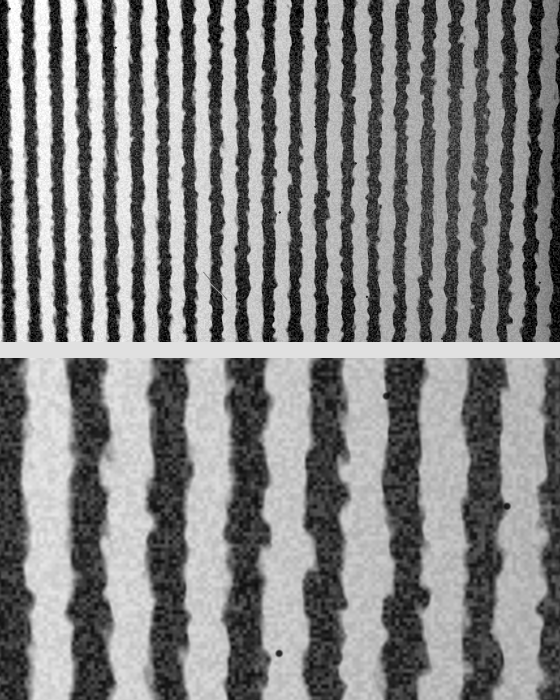
Top, the full canvas; bottom, a detail of the centre.
This pattern is drawn by a WebGL 1 fragment shader. Its source:

```glsl
precision highp float;
// Ragged vertical light bands on a grainy dark ground, fading to the right.
uniform vec2 u_resolution;

#define PITCH_TOP 0.0478
#define PITCH_BOTTOM 0.0464
#define CENTER_BAND 0.504
#define BAND_BIAS 0.13
#define FLECK_SCALE vec2(135.0, 82.0)
#define FLECK_AMOUNT 1.15
#define GRAIN_SCALE 430.0
#define GRAIN_AMOUNT 0.30
#define SCRATCH_START vec2(0.352, 0.127)
#define SCRATCH_END vec2(0.405, 0.076)

const float TAU = 6.2831853;

float hash(vec2 cell) {
  vec3 q = fract(vec3(cell.xyx) * 0.1031);
  q += dot(q, q.yzx + 33.33);
  return fract((q.x + q.y) * q.z);
}

float noise(vec2 p) {
  vec2 cell = floor(p);
  vec2 f = fract(p);
  f = f * f * (3.0 - 2.0 * f);
  float low = mix(hash(cell), hash(cell + vec2(1.0, 0.0)), f.x);
  float high = mix(hash(cell + vec2(0.0, 1.0)), hash(cell + vec2(1.0)), f.x);
  return mix(low, high, f.y);
}

float segmentDistance(vec2 p, vec2 a, vec2 b) {
  vec2 along = b - a;
  float t = clamp(dot(p - a, along) / dot(along, along), 0.0, 1.0);
  return length(p - a - along * t);
}

// Slanted, elongated flecks, centered on zero; coarser toward the right.
float flecks(vec2 p) {
  vec2 q = vec2(p.x + 0.25 * p.y, p.y - 0.5 * p.x) * FLECK_SCALE;
  float fine = noise(q * 1.25 + 17.0);
  float coarse = noise(q * 0.85 + 61.0);
  return mix(fine, coarse, 0.35 + 0.3 * p.x) - 0.5;
}

// Coverage of the light bands, from 0 to 1.
float bandCoverage(vec2 p, float height) {
  float wander = (noise(p * vec2(24.0, 14.0)) - 0.5) * mix(0.001, 0.006, p.x);
  float pitch = mix(PITCH_BOTTOM, PITCH_TOP, height);
  float wave = cos(TAU * (p.x - CENTER_BAND + wander) / pitch);
  float ragged = FLECK_AMOUNT * mix(0.9, 1.7, p.x) * flecks(p);
  float softness = mix(0.62, 0.34, smoothstep(0.0, 0.6, p.x));
  return smoothstep(-softness, softness, wave + BAND_BIAS + ragged);
}

float lightTone(vec2 p, float height) {
  float tone = mix(0.98, 0.64, smoothstep(0.0, 0.95, p.x));
  tone -= 0.07 * (1.0 - height) * (1.0 - p.x);
  return tone - 0.16 * smoothstep(0.92, 1.0, p.x);
}

// Grey haze in the middle, black at the borders.
float darkTone(vec2 p, float height) {
  float haze = smoothstep(0.0, 0.4, height) * smoothstep(1.0, 0.6, height);
  float sides = smoothstep(-0.04, 0.08, p.x) * smoothstep(0.98, 0.86, p.x);
  float glow = 0.07 * smoothstep(0.55, 0.8, p.x);
  return 0.06 + (0.04 + 0.10 * haze + glow) * sides;
}

// Sparse round dust specks, one possible per cell.
float dust(vec2 p) {
  vec2 q = p * 45.0;
  vec2 cell = floor(q);
  vec2 spot = 0.2 + 0.6 * vec2(hash(cell + 5.0), hash(cell + 9.0));
  float present = step(0.985, hash(cell + 31.0));
  return present * smoothstep(0.13, 0.05, length(fract(q) - spot));
}

void main() {
  vec2 p = gl_FragCoord.xy / u_resolution.x;
  float height = gl_FragCoord.y / u_resolution.y;

  float coverage = bandCoverage(p, height);
  float tone = mix(darkTone(p, height), lightTone(p, height), coverage);

  // Film grain, stronger in the dark gaps
  float grain = noise(p * GRAIN_SCALE) - 0.5;
  tone += grain * GRAIN_AMOUNT * mix(1.0, 0.4, coverage);

  // Dust and a double scratch
  tone *= 1.0 - 0.8 * dust(p);
  float lit = segmentDistance(p, SCRATCH_START, SCRATCH_END);
  float shaded = segmentDistance(p, SCRATCH_START + vec2(0.012, -0.003), SCRATCH_END);
  tone = mix(tone, 0.80, 0.6 * smoothstep(0.0018, 0.0004, lit));
  tone = mix(tone, 0.30, 0.5 * smoothstep(0.0018, 0.0004, shaded));

  gl_FragColor = vec4(vec3(clamp(tone, 0.0, 1.0)), 1.0);
}
```
